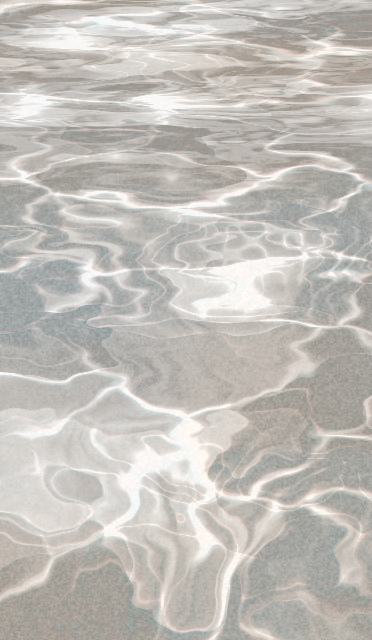
Give the GLSL for this texture, as a WebGL 2 fragment shader.

```glsl
#version 300 es
precision highp float;
// Sunlit shallow water: a web of caustic light over pale sand, flattening into ripples far away.
uniform vec2 u_resolution;
out vec4 fragColor;

const vec3 SHADE = vec3(0.640, 0.628, 0.606);
const vec3 SAND  = vec3(0.748, 0.726, 0.702);
const vec3 LIT   = vec3(0.848, 0.832, 0.812);
const vec3 GLARE = vec3(0.980, 0.972, 0.962);
const vec3 TEAL  = vec3(0.635, 0.675, 0.680);
const vec3 BROWN = vec3(0.610, 0.570, 0.530);
const vec3 DISPERSION = vec3(-0.10, 0.01, 0.035);
const float NEAR_ROWS = 4.0;      // vertical cell density at the bottom
const float PERSPECTIVE = 1.8;    // growth of that density with height
const float WARP = 1.45;
const float GRAIN = 0.085;
const float SUN_PATH = 0.28;      // extra light along the central column
const float CONTRAST = 1.25;
const int GLINTS = 7;

vec2 hash22(vec2 p) {
  vec3 a = fract(p.xyx * vec3(0.1031, 0.1030, 0.0973));
  a += dot(a, a.yzx + 33.33);
  return fract((a.xx + a.yz) * a.zy);
}

float noise(vec2 p) {
  vec2 i = floor(p), f = fract(p);
  f = f * f * f * (f * (f * 6.0 - 15.0) + 10.0);
  float low = mix(hash22(i).x, hash22(i + vec2(1, 0)).x, f.x);
  float high = mix(hash22(i + vec2(0, 1)).x, hash22(i + vec2(1, 1)).x, f.x);
  return mix(low, high, f.y);
}

float fbm(vec2 p) {
  float sum = 0.0, amp = 0.53;
  for (int i = 0; i < 4; i++) {
    sum += amp * noise(p);
    p = mat2(0.8, 0.6, -0.6, 0.8) * p * 2.03 + 17.3;
    amp *= 0.5;
  }
  return sum;
}

// Canvas point to water surface, with rows crowding toward the horizon.
vec2 waterPlane(vec2 p) {
  float row = NEAR_ROWS / PERSPECTIVE * (exp(PERSPECTIVE * p.y) - 1.0);
  return vec2((p.x - 0.29) * mix(4.6, 3.0, p.y) + 5.0, row + 3.0);
}

vec2 refractWarp(vec2 q) {
  vec2 swell = vec2(fbm(q * 0.9 + 3.1), fbm(q * 0.9 + 41.7)) - 0.5;
  vec2 chop = vec2(noise(q * 3.1 + 9.0), noise(q * 3.1 + 60.0)) - 0.5;
  return q + WARP * swell + 0.20 * chop;
}

// Cell border distance in x, cell random value in y.
vec2 cells(vec2 q) {
  vec2 base = floor(q), f = fract(q), nearest = vec2(0), id = vec2(0);
  float best = 9.0, border = 9.0;
  for (int y = -1; y <= 1; y++) for (int x = -1; x <= 1; x++) {
    vec2 g = vec2(x, y), r = g + hash22(base + g) - f;
    if (dot(r, r) < best) { best = dot(r, r); nearest = r; id = g; }
  }
  for (int y = -2; y <= 2; y++) for (int x = -2; x <= 2; x++) {
    vec2 g = id + vec2(x, y), r = g + hash22(base + g) - f, gap = r - nearest;
    if (dot(gap, gap) > 1e-5) border = min(border, dot(0.5 * (r + nearest), normalize(gap)));
  }
  return vec2(border, hash22(base + id + 71.0).y);
}

// One-sided fold: a crisp bright rim that decays inward over streaked light.
float foldedSheet(vec2 q, float level) {
  float depth = noise(q) - level;
  float streak = noise(vec2(q.x * 15.0 + 2.5 * noise(q * 3.0), q.y * 1.6));
  return smoothstep(0.0, 0.016, depth) * (0.12 + 0.52 * streak + 0.65 * exp(-depth * 24.0));
}

// Light from bright borders, folded sheets and nested thin filaments.
float caustics(vec2 q) {
  vec2 cell = cells(q);
  float focus = smoothstep(0.25, 0.70, noise(q * 1.3 + 20.0));
  float core = exp(-pow(cell.x / mix(0.020, 0.055, focus), 1.6));
  float halo = exp(-cell.x / 0.15);
  float sheets = foldedSheet(q * 0.85 + 50.0, 0.50) + 0.7 * foldedSheet(q * 1.3 + 65.0, 0.56);
  float contour = noise(q * 1.2 + 80.0) + 0.05 * noise(q * 6.0);
  float filament = exp(-13.0 * abs(fract(contour * 6.0) - 0.5));
  filament *= smoothstep(0.34, 0.60, noise(q * 0.8 + 33.0));
  float tone = mix(0.5, cell.y, smoothstep(0.0, 0.04, cell.x));
  return 0.28 * tone + mix(0.24, 0.58, focus) * core + 0.20 * halo * focus
       + 0.36 * sheets + 0.30 * filament;
}

vec3 ramp(float t) {
  vec3 c = mix(SHADE, SAND, smoothstep(0.0, 0.36, t));
  c = mix(c, LIT, smoothstep(0.36, 0.68, t));
  return mix(c, GLARE, smoothstep(0.68, 1.08, t));
}

void main() {
  vec2 p = gl_FragCoord.xy / u_resolution.y;
  float width = u_resolution.x / u_resolution.y;
  float far = smoothstep(0.62, 0.82, p.y);
  vec2 plane = waterPlane(p), q = refractWarp(plane);

  // Caustic light and its colour split
  float web = caustics(q);
  float split = caustics(q + vec2(0.012, 0.035)) - web;
  float light = web * mix(1.0, 0.75, far) + 0.30 * (fbm(plane * 1.2 + 12.0) - 0.5);

  // Broad light: a bright central column, darker near corners
  float column = (p.x / width - 0.55 + 0.12 * sin(9.0 * p.y)) / 0.30;
  light += SUN_PATH * (exp(-column * column) - 0.42) * (1.0 - 0.6 * far);
  light += 0.36 * (noise(p * vec2(4.0, 5.0) + 6.0) - 0.5);
  light -= 0.14 * (1.0 - smoothstep(0.0, 0.22, p.y));

  // Curved ripple bands in calm pools
  float pool = smoothstep(0.56, 0.72, noise(plane * 0.75 + 7.0)) * (1.0 - far);
  float bands = pow(0.5 + 0.5 * sin(60.0 * noise(q * 0.6 + 14.0)), 3.0);
  light += pool * (0.30 * bands - 0.10);

  // Flattened distant ripples with thin dark troughs
  float swell = fbm(vec2(p.x * 3.2, p.y * 27.0) + 0.5 * q);
  float ripple = sin(24.0 * swell);
  float trough = exp(-7.0 * abs(fract(swell * 9.0) - 0.5));
  light += far * (0.18 + 0.12 * ripple - 0.16 * trough + 0.8 * (swell - 0.5));

  // Shimmering sun reflection and scattered glints
  vec2 sun = (p - vec2(0.76 * width, 0.62)) / vec2(0.13, 0.07);
  float shimmer = exp(-8.0 * abs(noise(p * vec2(30.0, 44.0) + q) - 0.5));
  light += exp(-dot(sun, sun)) * (0.18 + 0.50 * shimmer);
  for (int i = 0; i < GLINTS; i++) {
    vec2 h = hash22(vec2(float(i) * 7.3 + 2.0, 19.0));
    vec2 d = (p - vec2(h.x * width, mix(0.66, 0.99, h.y))) / vec2(1.7, 1.0);
    light += 0.6 * exp(-length(d) / mix(0.006, 0.018, fract(h.x * 9.0)));
  }
  light = 0.40 + CONTRAST * (light - 0.41);

  // Tone, tints and sand grain
  vec3 color = ramp(clamp(light, 0.0, 1.08));
  float dim = 1.0 - smoothstep(0.10, 0.50, light);
  color = mix(color, TEAL, 0.45 * pool * dim);
  color = mix(color, BROWN, 0.65 * far * dim * max(trough, smoothstep(0.2, 0.9, -ripple)));
  color += (noise(plane * 0.9 + 90.0) - 0.5) * vec3(0.025, 0.0, -0.025);
  color += DISPERSION * clamp(split, -0.4, 0.5);
  float grain = noise(p * 400.0) + 0.4 * noise(p * 170.0) - 0.7;
  color += GRAIN * grain * mix(0.45, 1.0, dim) * (1.0 - 0.5 * far);
  fragColor = vec4(clamp(color, 0.0, 1.0), 1.0);
}
```
